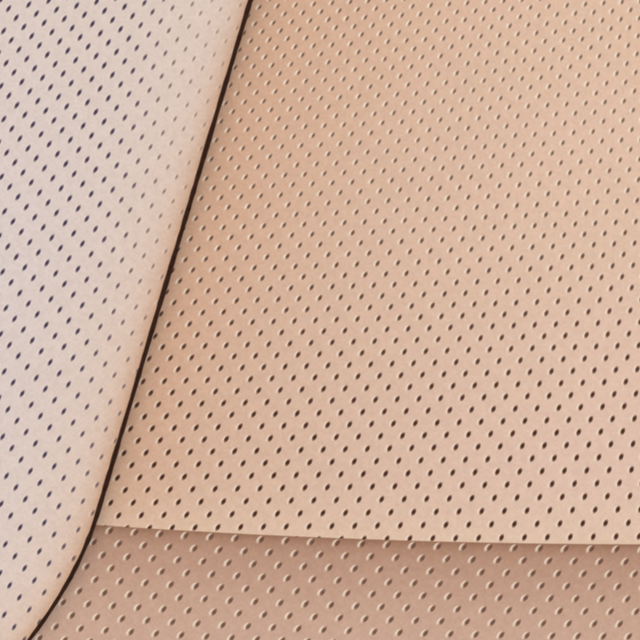
Reproduce this texture procedurally as a Shadertoy shader.

```glsl
// Three panels of perforated tan leather divided by a slanted seam and a crease.
// Each panel bends a staggered lattice of punched holes to its own perspective;
// smooth gradients, edge shadows and fine value noise shade the hide.

float hash(vec2 p) {
    return fract(sin(dot(p, vec2(127.1, 311.7))) * 43758.5453);
}

float noise(vec2 p) {
    vec2 i = floor(p), f = fract(p);
    f = f * f * (3.0 - 2.0 * f);
    return mix(mix(hash(i), hash(i + vec2(1, 0)), f.x),
               mix(hash(i + vec2(0, 1)), hash(i + vec2(1, 1)), f.x), f.y);
}

// Offset from the nearest hole of a lattice with every other row shifted
vec2 staggered(vec2 g) {
    g.x += 0.5 * mod(floor(g.y + 0.5), 2.0);
    return fract(g + 0.5) - 0.5;
}

// Soft-edged ellipse coverage
float spot(vec2 d, vec2 radius) {
    float blur = 0.0013 + 0.5 / iResolution.y;
    float dist = (length(d / radius) - 1.0) * min(radius.x, radius.y);
    return 1.0 - smoothstep(-blur, blur, dist);
}

// Punched hole with a lit rim on its left
vec3 punch(vec3 col, vec2 d, float size, vec3 hole, float dark, float rim) {
    d.x -= 0.2 * d.y;
    vec2 r = vec2(0.0036, 0.0047) * size;
    col = mix(col, vec3(0.94, 0.87, 0.79), rim * spot(d + vec2(0.0022, -0.0006), r));
    return mix(col, hole, dark * spot(d - vec2(0.0014, 0.0004), r * vec2(0.78, 0.85)));
}

float seamX(float y) {
    float bend = max(0.2 - y, 0.0);
    return 0.146 + 0.298 * (y - 0.18) - 1.2 * bend * bend;
}

float creaseY(float x) {
    float s = x - 0.146;
    return 0.18 - 0.07 * s + 0.04 * s * s;
}

// Large panel: rows and columns tighten toward the top
vec3 backPanel(vec2 p, float fromSeam, float aboveCrease) {
    vec3 col = mix(vec3(0.855, 0.735, 0.665), vec3(0.86, 0.725, 0.63), p.y);
    col = mix(col, vec3(0.80, 0.63, 0.515), 0.85 * exp(-fromSeam * 5.5));
    col += 0.02 * smoothstep(0.5, 1.0, p.x);
    col = mix(col, vec3(0.88, 0.76, 0.66), 0.7 * exp(-aboveCrease * 22.0));

    float t = 1.0 - p.y + 0.06 * (p.x - 0.35) * p.y;
    float row = 0.0125 + 0.0095 * t;
    float column = 0.0283 + 0.0089 * t;
    vec2 g = vec2((p.x - 0.348 + 0.23 * (t - 0.63)) / column,
                  log((1.0 + 0.76 * t) / 1.479) / 0.0095);
    vec2 d = staggered(g) * vec2(column, -row);
    float low = smoothstep(0.15, 0.75, t);
    return punch(col, d, mix(0.76, 1.08, low), vec3(0.27, 0.16, 0.12),
                 mix(0.58, 0.95, low), mix(0.8, 0.55, low));
}

// Side bolster: cool on the left, rounding away into the seam
vec3 sidePanel(vec2 p, float fromSeam) {
    float near = exp(-fromSeam * 7.0);
    vec3 col = mix(vec3(0.855, 0.805, 0.79), vec3(0.875, 0.765, 0.69), near);
    col = mix(col, vec3(0.87, 0.79, 0.74), 0.5 * smoothstep(0.55, 1.0, p.y));
    col = mix(col, vec3(0.72, 0.53, 0.40), 0.75 * exp(-fromSeam * 75.0));

    float t = 1.0 - p.y;
    float row = 0.0165 + 0.006 * t;
    float column = 0.030 + 0.008 * t;
    float y = t + 0.2 * p.x;
    vec2 g = vec2((p.x + 0.23 * t) / column, log(1.0 + 0.3636 * y) / 0.006);
    vec2 d = staggered(g) * vec2(column, -row);
    float fade = smoothstep(0.01, 0.2, fromSeam + 0.13 * t);
    return punch(col, d, mix(0.65, 1.0, fade), mix(vec3(0.50, 0.39, 0.34),
                 vec3(0.25, 0.21, 0.29), fade), mix(0.45, 0.92, fade), 0.25);
}

// Cushion below the crease, in shade
vec3 cushion(vec2 p, float below) {
    vec3 col = mix(vec3(0.73, 0.575, 0.49), vec3(0.79, 0.65, 0.57),
                   smoothstep(0.0, 0.16, below));
    col = mix(col, vec3(0.53, 0.37, 0.28), 0.7 * exp(-below * 80.0));
    vec2 size = vec2(0.040, 0.0195);
    vec2 g = vec2(p.x - 0.2 - 0.3 * p.y, below - 0.008) / size;
    vec2 d = staggered(g) * size * vec2(1.0, -1.0);
    return punch(col, d, 1.15, vec3(0.34, 0.21, 0.16), 0.75, 0.75);
}

void mainImage(out vec4 fragColor, in vec2 fragCoord) {
    vec2 p = fragCoord / iResolution.xy;
    float aa = 0.0012 + 0.5 / iResolution.y;
    float seam = (p.x - seamX(p.y)) * 0.958;
    float crease = p.y - creaseY(p.x);

    vec3 col = mix(cushion(p, max(-crease, 0.0)),
                   backPanel(p, max(seam, 0.0), max(crease, 0.0)),
                   smoothstep(-aa, aa, crease));
    col *= 1.0 - 0.28 * exp(-max(seam, 0.0) * 70.0);
    col = mix(sidePanel(p, max(-seam, 0.0)), col, smoothstep(-aa, aa, seam));

    // Dark gap along the seam, slightly uneven like stitched leather
    float width = 0.0028 + 0.0012 * noise(vec2(p.y * 70.0, 3.0));
    float gap = 1.0 - smoothstep(width - aa, width + aa, abs(seam - 0.001));
    col = mix(col, vec3(0.17, 0.10, 0.075), 0.93 * gap);

    // Fine hide grain
    col += 0.028 * (noise(p * 260.0) - 0.5) + 0.018 * (noise(p * 110.0) - 0.5);
    fragColor = vec4(clamp(col, 0.0, 1.0), 1.0);
}
```
